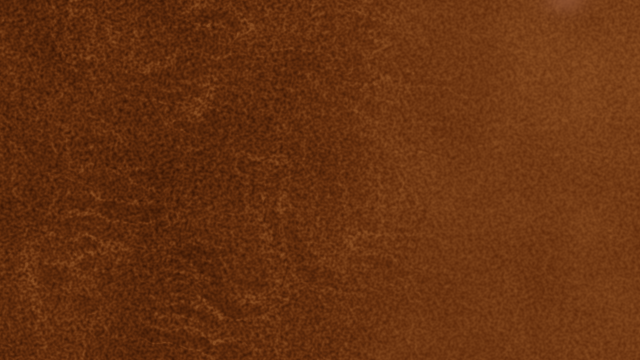
Reproduce this texture procedurally as a Shadertoy shader.

```glsl
const vec3 DARK_BROWN = vec3(0.300, 0.128, 0.030);
const vec3 TAN_BROWN = vec3(0.400, 0.184, 0.051);
const vec3 PALE_TAN = vec3(0.490, 0.260, 0.100);
const vec3 SHEEN = vec3(0.60, 0.36, 0.24);

mat2 rotation(float angle) {
    float c = cos(angle), s = sin(angle);
    return mat2(c, -s, s, c);
}

// Unit gradient for a lattice point
vec2 latticeGradient(vec2 cell) {
    vec3 h = fract(cell.xyx * vec3(0.1031, 0.1030, 0.0973));
    h += dot(h, h.yzx + 33.33);
    float angle = 6.2832 * fract((h.x + h.y) * h.z);
    return vec2(cos(angle), sin(angle));
}

float gradientNoise(vec2 p) {
    vec2 i = floor(p), f = p - i;
    vec2 u = f * f * f * (f * (f * 6.0 - 15.0) + 10.0);
    vec2 e = vec2(1.0, 0.0);
    float a = dot(latticeGradient(i), f);
    float b = dot(latticeGradient(i + e.xy), f - e.xy);
    float c = dot(latticeGradient(i + e.yx), f - e.yx);
    float d = dot(latticeGradient(i + e.xx), f - e.xx);
    return mix(mix(a, b, u.x), mix(c, d, u.x), u.y);
}

float fbm(vec2 p, int octaves) {
    float sum = 0.0, weight = 1.0;
    for (int k = 0; k < octaves; k++) {
        sum += weight * gradientNoise(p);
        p = rotation(0.6) * p * 2.03 + 7.3;
        weight *= 0.55;
    }
    return sum;
}

// Thin bright line along the zero contour of a noise value
float ridge(float n, float width) {
    return exp(-n * n / (width * width));
}

// Raised fold: lit crest with a shaded flank
float fold(float n, float width) {
    return ridge(n, width) - 0.45 * ridge(n + 2.4 * width, 1.6 * width);
}

// Pebbled surface of the hide
float leatherGrain(vec2 p) {
    vec2 q = rotation(0.5) * p;
    float fine = gradientNoise(q * 122.0);
    float coarse = gradientNoise(rotation(0.7) * q * 71.0 + 19.0);
    return 0.62 * fine + 0.50 * coarse;
}

// Long folds that climb gently to the right
float slantedFolds(vec2 p, vec2 stretch, float angle, float seed) {
    vec2 q = rotation(-angle) * p;
    float n = gradientNoise(q * stretch + seed);
    float patches = smoothstep(-0.08, 0.30, gradientNoise(p * 3.4 + seed * 2.0));
    return fold(n, 0.075) * patches;
}

// Upright worn veins
float wornVeins(vec2 p, vec2 stretch, float seed) {
    float n = gradientNoise(p * stretch + seed);
    float patches = smoothstep(-0.15, 0.35, gradientNoise(p * vec2(5.0, 2.5) + seed));
    return ridge(n, 0.11) * patches;
}

void mainImage(out vec4 fragColor, in vec2 fragCoord) {
    vec2 p = fragCoord / iResolution.y;
    vec2 warp = vec2(fbm(p * 7.0, 3), fbm(p * 7.0 + 31.0, 3));
    vec2 q = p + 0.030 * warp;

    // Broad light: dark left, worn and paler right
    float smoothSide = smoothstep(0.75, 1.35, p.x);
    float tone = 0.27 + 0.48 * smoothstep(0.3, 1.6, p.x);
    tone += 0.14 * exp(-dot(p - vec2(1.62, 0.85), p - vec2(1.62, 0.85)) * 7.0);
    tone -= 0.10 * exp(-dot(p - vec2(0.62, 0.78), p - vec2(0.62, 0.78)) * 12.0);
    tone += 0.24 * fbm(p * 3.2 + 4.0, 4);

    // Folds and veins, broken up by the grain
    float grain = leatherGrain(p + 0.003 * warp);
    float folds = slantedFolds(q, vec2(3.2, 13.0), 0.20, 3.7)
                + 0.8 * slantedFolds(q, vec2(4.5, 17.0), 0.26, 21.4)
                + 0.5 * slantedFolds(q, vec2(5.0, 11.0), 0.75, 47.9);
    float veins = wornVeins(q, vec2(11.0, 1.8), 8.3)
                + 0.7 * wornVeins(q, vec2(19.0, 4.0), 61.2);
    float cracks = ridge(fbm(q * 19.0 + 13.0, 2), 0.10);
    float relief = 0.40 * folds + 0.20 * veins + 0.13 * cracks;
    tone += relief * (0.8 + 1.2 * grain) * mix(1.0, 0.22, smoothSide);
    tone += grain * mix(1.0, 0.62, smoothSide);

    // Tone to dyed leather colour
    vec3 color = mix(DARK_BROWN, TAN_BROWN, clamp(tone * 2.0, -0.7, 1.0));
    color = mix(color, PALE_TAN, clamp(tone * 2.0 - 1.0, 0.0, 1.5));

    // Small sheen near the upper right edge
    vec2 s = (p - vec2(1.57, 1.0)) * vec2(18.0, 26.0);
    color = mix(color, SHEEN, 0.6 * exp(-dot(s, s)));

    fragColor = vec4(color, 1.0);
}
```
